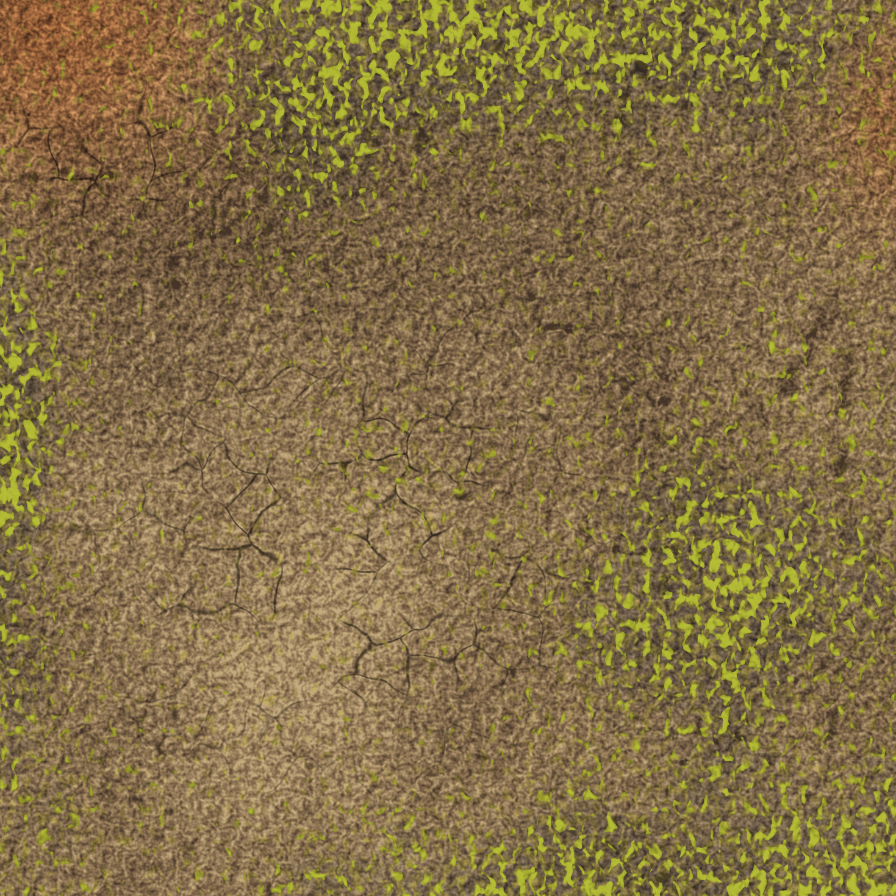
Give the GLSL for this texture, as a WebGL 1 fragment shader.

```glsl
precision highp float;
uniform vec2 u_resolution;

#define GRAIN_SCALE 190.0
#define CRUMB_SCALE 85.0
#define LEAF_SCALE vec2(92.0, 68.0)
#define CRACK_CELLS 19.0
#define CRACK_WIDTH 0.045
#define CRACK_DEPTH 0.62
#define GRAIN_CONTRAST 0.62
#define FILM_OPACITY 0.6

const vec3 SOIL_DARK  = vec3(0.27, 0.205, 0.155);
const vec3 SOIL_MID   = vec3(0.52, 0.42, 0.30);
const vec3 SOIL_LIGHT = vec3(0.77, 0.67, 0.49);
const vec3 RUST       = vec3(1.13, 0.88, 0.72);
const vec3 SHADE_GREY = vec3(0.33, 0.29, 0.25);
const vec3 FILM_OLIVE = vec3(0.55, 0.49, 0.21);
const vec3 LEAF_DEEP  = vec3(0.46, 0.47, 0.11);
const vec3 LEAF_LIME  = vec3(0.73, 0.77, 0.20);

vec2 hash2(vec2 p) {
  vec3 q = fract(p.xyx * vec3(0.1031, 0.1030, 0.0973));
  q += dot(q, q.yzx + 33.33);
  return fract((q.xx + q.yz) * q.zy);
}

float corner(vec2 cell, vec2 offset) {
  float angle = 6.2832 * hash2(cell).x;
  return dot(vec2(cos(angle), sin(angle)), offset);
}

// Gradient noise, roughly -1 to 1
float noise(vec2 p) {
  vec2 i = floor(p), f = fract(p), e = vec2(1.0, 0.0);
  vec2 u = f * f * f * (f * (f * 6.0 - 15.0) + 10.0);
  float low  = mix(corner(i, f), corner(i + e, f - e), u.x);
  float high = mix(corner(i + e.yx, f - e.yx), corner(i + 1.0, f - 1.0), u.x);
  return 1.4 * mix(low, high, u.y);
}

float fbm(vec2 p) {
  float sum = 0.0, amp = 0.55;
  for (int k = 0; k < 4; k++) {
    sum += amp * noise(p);
    p = mat2(1.6, 1.2, -1.2, 1.6) * p + 17.3;
    amp *= 0.55;
  }
  return sum;
}

// Distance to the nearest Voronoi cell border
float cellBorder(vec2 p) {
  vec2 i = floor(p), f = fract(p), nearest = vec2(0.0);
  float best = 8.0, border = 8.0;
  for (int y = -1; y <= 1; y++)
    for (int x = -1; x <= 1; x++) {
      vec2 g = vec2(float(x), float(y));
      vec2 r = g + hash2(i + g) - f;
      if (dot(r, r) < best) { best = dot(r, r); nearest = r; }
    }
  for (int y = -2; y <= 2; y++)
    for (int x = -2; x <= 2; x++) {
      vec2 g = vec2(float(x), float(y));
      vec2 r = g + hash2(i + g) - f, d = r - nearest;
      if (dot(d, d) > 0.0001) border = min(border, dot(0.5 * (r + nearest), normalize(d)));
    }
  return border;
}

float blob(vec2 p, vec2 center, vec2 radius) {
  vec2 q = (p - center) / radius;
  return exp(-dot(q, q));
}

float segment(vec2 p, vec2 a, vec2 b) {
  vec2 d = b - a;
  return length(p - a - d * clamp(dot(p - a, d) / dot(d, d), 0.0, 1.0));
}

// Where moss grows, 0 to 1
float mossCover(vec2 p) {
  float m = blob(p, vec2(0.48, 1.02), vec2(0.26, 0.18));
  m += 0.6 * blob(p, vec2(0.85, 0.98), vec2(0.24, 0.15));
  m += 0.4 * blob(p, vec2(0.32, 0.82), vec2(0.12, 0.14));
  m += blob(p, vec2(-0.01, 0.52), vec2(0.08, 0.23));
  m += 0.4 * blob(p, vec2(0.0, 0.15), vec2(0.13, 0.2));
  m += 0.75 * blob(p, vec2(0.78, 0.32), vec2(0.17, 0.17));
  m += 0.9 * blob(p, vec2(0.62, -0.02), vec2(0.30, 0.12));
  m += 0.7 * blob(p, vec2(1.0, 0.02), vec2(0.18, 0.14));
  m += 0.3 * blob(p, vec2(0.95, 0.5), vec2(0.25, 0.3));
  m += 0.28 * blob(p, vec2(0.45, 0.47), vec2(0.13, 0.12));
  return clamp(m + 0.06 + 0.3 * fbm(p * 7.0) + 0.14 * noise(p * 24.0), 0.0, 1.0);
}

void main() {
  vec2 p = gl_FragCoord.xy / u_resolution;
  float moss = mossCover(p);
  float dense = smoothstep(0.35, 0.85, moss);
  float rust = blob(p, vec2(0.06, 0.97), vec2(0.2, 0.17)) + 0.7 * blob(p, vec2(1.0, 0.87), vec2(0.08, 0.12));

  // Broad light and shade
  float tone = 0.49 + 0.17 * fbm(p * 5.0 + 40.0);
  tone += 0.24 * blob(p, vec2(0.33, 0.3), vec2(0.2, 0.25));
  tone -= 0.17 * blob(p, vec2(0.28, 0.74), vec2(0.17, 0.14));
  tone -= 0.13 * blob(p, vec2(0.62, 0.76), vec2(0.2, 0.15));

  // Crumbs lit from the upper left, and fine grain
  vec2 q = p + 0.004 * vec2(noise(p * 60.0), noise(p * 60.0 + 9.0));
  vec2 toLight = vec2(-0.003, 0.003);
  float relief = noise(q * CRUMB_SCALE) - noise((q + toLight) * CRUMB_SCALE);
  float grain = 0.65 * noise(q * GRAIN_SCALE) + 0.35 * noise(p * GRAIN_SCALE * 1.7 + 5.0);
  tone += GRAIN_CONTRAST * (grain + 0.45 * relief + 0.35 * fbm(p * 45.0));
  float pits = smoothstep(0.3, 0.65, noise(q * 48.0 + 70.0)) * smoothstep(-0.1, 0.5, noise(p * 9.0 + 3.0));
  tone -= 0.35 * pits;

  // Worn ruts
  vec2 w = p + 0.012 * vec2(noise(p * 25.0), noise(p * 25.0 + 31.0));
  float rut = min(segment(w, vec2(0.955, 0.64), vec2(0.93, 0.45)), segment(w, vec2(0.93, 0.67), vec2(0.86, 0.53)));
  tone -= 0.35 * (1.0 - smoothstep(0.002, 0.014, rut)) * smoothstep(-0.5, 0.3, noise(p * 30.0 + 8.0));

  tone = clamp(tone, 0.0, 1.0);
  vec3 color = mix(SOIL_DARK, SOIL_MID, min(tone * 2.0, 1.0));
  color = mix(color, SOIL_LIGHT, max(tone * 2.0 - 1.0, 0.0));
  color *= mix(vec3(1.0), RUST, min(rust, 1.0));
  color = mix(color, SHADE_GREY * (0.5 + tone), 0.65 * dense);

  // Thin cracks
  float crack = 1.0 - smoothstep(0.0, CRACK_WIDTH, cellBorder((w + 0.5 * (q - p)) * CRACK_CELLS));
  float dry = blob(p, vec2(0.4, 0.4), vec2(0.3, 0.26)) + blob(p, vec2(0.11, 0.83), vec2(0.12, 0.1));
  crack *= min(dry, 1.0) * smoothstep(-0.35, 0.25, noise(p * 13.0 + 21.0));
  color *= 1.0 - CRACK_DEPTH * crack;

  // Olive film, then bright leaflets
  float leaf = noise(q * LEAF_SCALE) + 0.5 * noise(q * LEAF_SCALE * 2.1 + 12.0);
  float speck = 0.7 * noise(q * LEAF_SCALE * 1.3 + 50.0) + 0.5 * leaf;
  float film = smoothstep(-0.2, 0.25, speck - mix(0.42, -0.2, moss));
  color = mix(color, FILM_OLIVE * (0.62 + 0.76 * tone), FILM_OPACITY * film);
  float height = leaf - mix(0.8, 0.03, moss);
  float cover = smoothstep(-0.08, 0.14, height);
  vec3 leafColor = mix(LEAF_DEEP, LEAF_LIME, clamp(0.25 + 1.3 * height + 0.5 * grain + 0.3 * dense, 0.0, 1.0));
  color = mix(color, leafColor, 0.88 * cover);

  gl_FragColor = vec4(clamp(color, 0.0, 1.0), 1.0);
}
```
